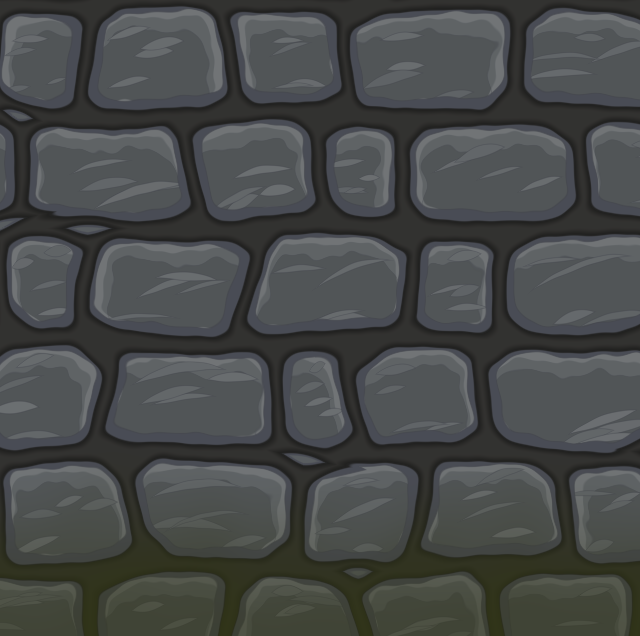
Give the GLSL for this texture, as a WebGL 2 fragment shader.

```glsl
#version 300 es
precision highp float;
// Rough cartoon stone wall: irregular courses, chipped facets, dark mortar, moss at the foot.
uniform vec2 u_resolution;
out vec4 fragColor;

const float COURSE = 0.178;      // height of one course
const float FOOT = 0.107;        // top of the lowest, cropped course
const float PITCH = 0.205;       // mean stone length
const float JITTER = 0.56;       // spread of stone lengths
const float GAP = 0.0105;        // half width of the mortar
const float RIM = 0.0115;        // width of the bevel
const float LIT_DEPTH = 0.021;   // depth of the lit upper facet
const float PEBBLE_SHARE = 0.26;
const float SOFT = 0.0014;       // edge softness
const vec3 MORTAR = vec3(0.198, 0.195, 0.188);
const vec3 OUTLINE = vec3(0.125, 0.125, 0.12);
const vec3 BEVEL = vec3(0.288, 0.298, 0.332);
const vec3 FACE = vec3(0.318, 0.333, 0.340);
const vec3 LIT = vec3(0.372, 0.388, 0.398);
const vec3 GLINT = vec3(0.455, 0.467, 0.475);
const vec3 MOSS = vec3(0.19, 0.205, 0.09);

float hash(vec2 id, float salt) {
    vec3 v = fract(vec3(id, salt) * vec3(0.1031, 0.1130, 0.0973) + 0.37);
    v += dot(v, v.yzx + 33.33);
    return fract((v.x + v.y) * v.z);
}

float smax(float a, float b, float k) {
    float h = max(k - abs(a - b), 0.0) / k;
    return max(a, b) + h * h * k * 0.25;
}

float fill(float d) { return smoothstep(SOFT, -SOFT, d); }
float stroke(float d, float w) { return smoothstep(w + SOFT, w - SOFT, abs(d)); }

// Layered sines, about -1 to 1
float wobble(vec2 p, float seed) {
    p += 0.012 * sin(p.yx * 47.0 + seed);
    return 0.5 * sin(dot(p, vec2(38.0, 21.0)) + seed)
         + 0.3 * sin(dot(p, vec2(-61.0, 73.0)) + seed * 1.7)
         + 0.2 * sin(dot(p, vec2(127.0, 58.0)) + seed * 2.3);
}

float courseShift(float row) { return hash(vec2(row, 7.0), 3.0); }

float joint(vec2 id) {
    return (id.x + courseShift(id.y) + JITTER * (hash(id, 1.0) - 0.5)) * PITCH;
}

// Centre in xy, half size in zw
vec4 bounds(vec2 id) {
    float l = joint(id), r = joint(id + vec2(1, 0));
    return vec4(0.5 * (l + r), FOOT + (id.y + 0.5) * COURSE,
                0.5 * (r - l) - GAP, 0.5 * COURSE - GAP - 0.005 * hash(id, 2.0));
}

// Slanted block with four unequal cut corners
float stone(vec2 p, vec2 id) {
    vec4 b = bounds(id);
    vec2 q = p - b.xy;
    float slantL = 0.42 * (hash(id, 4.0) - 0.5);
    float slantR = 0.42 * (hash(id + vec2(1, 0), 4.0) - 0.5);
    float sides = max(q.x - slantR * q.y, slantL * q.y - q.x) - b.z;
    float beds = abs(q.y + 0.11 * (hash(id, 5.0) - 0.5) * q.x) - b.w;
    vec2 corner = step(0.0, q);
    float salt = 10.0 + corner.x + 2.0 * corner.y;
    vec2 n = normalize(vec2(mix(0.45, 1.0, hash(id, salt)), 1.0));
    float cut = mix(0.12, 0.62, hash(id, salt + 8.0)) * min(b.z, b.w) * n.x;
    float d = smax(sides, beds, 0.022);
    d = smax(d, dot(abs(q) - b.zw, n) + cut, 0.012);
    return d + 0.0022 * wobble(p, 6.0 * hash(id, 6.0));
}

// Small flat chip wedged above a joint
float pebble(vec2 p, vec2 id) {
    if (hash(id, 30.0) > PEBBLE_SHARE) return 1.0;
    vec2 q = p - vec2(joint(id), FOOT + (id.y + 1.0) * COURSE);
    q.y -= q.x * 0.7 * (hash(id, 31.0) - 0.4);
    float halfLength = mix(0.018, 0.042, hash(id, 32.0));
    float wedge = dot(abs(q), normalize(vec2(0.014, halfLength))) - 0.013;
    return smax(wedge, abs(q.y + 0.003) - 0.010, 0.006);
}

void main() {
    vec2 uv = gl_FragCoord.xy / u_resolution.y;
    vec2 p = uv + 0.006 * vec2(sin(uv.y * 23.0 + uv.x * 9.0), sin(uv.x * 13.0 + uv.y * 7.0));

    // Nearest stone and nearest pebble
    float block = 1.0, chip = 1.0;
    vec2 id = vec2(0);
    float row = floor((p.y - FOOT) / COURSE);
    for (int j = -1; j <= 1; j++) {
        float r = row + float(j);
        float column = floor(p.x / PITCH - courseShift(r));
        for (int i = -1; i <= 1; i++) {
            vec2 cell = vec2(column + float(i), r);
            float d = stone(p, cell);
            if (d < block) { block = d; id = cell; }
            chip = min(chip, pebble(p, cell));
        }
    }
    float carve = 0.011 - chip;
    block = smax(block, carve, 0.012);

    // Facets: copies of the outline, shifted and roughened
    float seed = 40.0 * hash(id, 40.0);
    float lean = 0.026 * (hash(id, 41.0) - 0.5);
    float rough = wobble(p, seed), rough2 = wobble(p * 1.3, seed + 2.0);
    float inner = stone(p - vec2(lean * 0.3, 0.0045), id) + RIM + 0.004 * rough;
    inner = max(inner, carve + RIM);
    float lower = stone(p + vec2(lean, LIT_DEPTH), id) + RIM + 0.003 + 0.009 * rough2;
    float crest = stone(p + vec2(lean * 0.4, 0.002), id) + RIM + 0.002 + 0.005 * rough2;
    float inside = fill(inner);
    vec3 face = mix(LIT, FACE, fill(lower));
    face = mix(face, GLINT, 0.85 * (1.0 - fill(crest)));
    face = mix(face, BEVEL * 0.88, 0.35 * stroke(lower, 0.0006));

    // Curved slivers and chips
    vec4 b = bounds(id);
    for (int k = 0; k < 4; k++) {
        float salt = 50.0 + 6.0 * float(k);
        vec2 at = vec2(hash(id, salt), hash(id, salt + 1.0)) - 0.5;
        vec2 q = p - b.xy - at * b.zw * vec2(1.1, 1.5);
        float reach = b.z * mix(0.22, 0.58, hash(id, salt + 2.0));
        q.y -= q.x * mix(-0.05, 0.4, hash(id, salt + 3.0)) - 2.5 * q.x * q.x;
        float along = q.x / reach;
        float thick = mix(0.003, 0.009, hash(id, salt + 4.0));
        float sliver = abs(q.y + 0.0015 * rough) - thick * (1.0 - along * along);
        face = mix(face, BEVEL * 0.9, 0.6 * stroke(sliver, 0.001));
        face = mix(face, mix(LIT, GLINT, 0.6 * hash(id, salt + 5.0)), fill(sliver));
    }

    // Mortar with contact shadow, then bevel, face and outline
    float edge = min(block, chip);
    vec3 color = mix(OUTLINE, MORTAR, smoothstep(-0.001, 0.011, edge));
    vec3 body = mix(BEVEL, face, inside);
    body = mix(body, BEVEL * 0.84, 0.5 * stroke(inner, 0.0007));
    color = mix(color, body, fill(block));
    vec3 flake = mix(BEVEL, mix(FACE, LIT, 0.6), fill(chip + 0.0045 + 0.0015 * rough));
    color = mix(color, flake, fill(chip));
    color = mix(color, OUTLINE, 0.85 * stroke(edge, 0.0013));

    // Moss rising from the foot
    float damp = smoothstep(0.29, 0.0, uv.y + 0.03 * wobble(uv * 0.3, 1.0));
    color = mix(color, MOSS, damp * mix(0.9, 0.52, fill(edge)));
    fragColor = vec4(color, 1.0);
}
```
